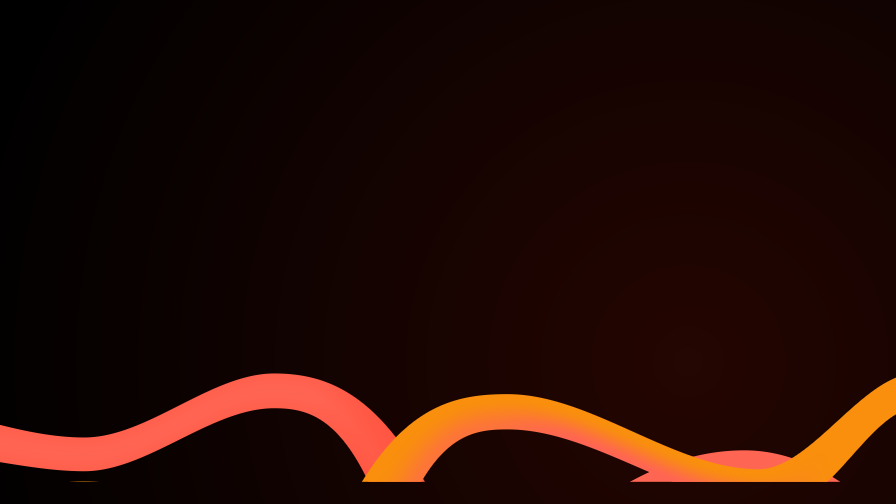
Give the GLSL for this background, as a WebGL 1 fragment shader.

```glsl
precision highp float;
// Coral and orange ribbons waving along the foot of a dark ember-lit backdrop.
uniform vec2 u_resolution;

#define GLOW_CENTER vec2(1.366, 0.282)
#define GLOW_RADIUS 1.48
#define GLOW_COLOR vec3(0.142, 0.022, 0.006)
#define CORAL vec3(1.0, 0.395, 0.325)
#define CORAL_DEEP vec3(1.0, 0.33, 0.25)
#define ORANGE vec3(0.975, 0.56, 0.05)
#define FLOOR_Y 0.044

// Cubic through points a and b with the given end slopes.
float hermite(float x, vec2 a, vec2 b, float slopeA, float slopeB) {
  float w = b.x - a.x;
  float t = (x - a.x) / w;
  float t2 = t * t;
  float t3 = t2 * t;
  return mix(a.y, b.y, 3.0 * t2 - 2.0 * t3)
    + w * (slopeA * (t3 - 2.0 * t2 + t) + slopeB * (t3 - t2));
}

// Each ribbon returns its top and bottom heights at x.
vec2 coralEdges(float x) {
  if (x < 0.167) {
    return vec2(hermite(x, vec2(0.0, 0.157), vec2(0.167, 0.132), -0.25, 0.0),
                hermite(x, vec2(0.0, 0.083), vec2(0.167, 0.065), -0.16, 0.0));
  }
  if (x < 0.544) {
    return vec2(hermite(x, vec2(0.167, 0.132), vec2(0.544, 0.259), 0.0, 0.0),
                hermite(x, vec2(0.167, 0.065), vec2(0.544, 0.190), 0.0, 0.0));
  }
  return vec2(hermite(x, vec2(0.544, 0.259), vec2(0.843, FLOOR_Y), 0.0, -1.8),
              hermite(x, vec2(0.544, 0.190), vec2(0.731, FLOOR_Y), 0.0, -2.1));
}

vec2 orangeEdges(float x) {
  float top;
  float bottom;
  if (x < 1.007) {
    top = hermite(x, vec2(0.718, FLOOR_Y), vec2(1.007, 0.218), 1.62, 0.0);
    bottom = hermite(x, vec2(0.836, FLOOR_Y), vec2(1.007, 0.148), 1.7, 0.0);
  } else {
    top = x < 1.505
      ? hermite(x, vec2(1.007, 0.218), vec2(1.505, 0.069), 0.0, 0.0)
      : hermite(x, vec2(1.505, 0.069), vec2(1.817, 0.259), 0.0, 0.0);
    bottom = x < 1.52
      ? hermite(x, vec2(1.007, 0.148), vec2(1.52, 0.0), 0.0, 0.0)
      : hermite(x, vec2(1.5625, 0.0), vec2(1.817, 0.190), 0.0, 0.0);
    if (x > 1.52 && x < 1.5625) bottom = 0.0;
  }
  return vec2(top, bottom);
}

// Parabolic mound with its own half-width on each side.
float mound(float x, vec2 peak, float leftWidth, float rightWidth) {
  float d = x - peak.x;
  float t = d / (d < 0.0 ? leftWidth : rightWidth);
  return mix(peak.y, FLOOR_Y, t * t);
}

// Smooth coverage from a signed distance, positive inside.
float coverage(float d, float pixel) {
  return clamp(d / pixel + 0.5, 0.0, 1.0);
}

// Coverage between two edges, corrected for their slopes.
float ribbon(float y, vec2 edges, vec2 nextEdges, float pixel) {
  vec2 slope = (nextEdges - edges) / pixel;
  vec2 d = vec2(edges.x - y, y - edges.y) / sqrt(1.0 + slope * slope);
  return coverage(d.x, pixel) * coverage(d.y, pixel);
}

void main() {
  float pixel = 1.0 / u_resolution.y;
  vec2 p = gl_FragCoord.xy * pixel;
  p.x *= 1.77778 * u_resolution.y / u_resolution.x;
  float aboveFloor = coverage(p.y - FLOOR_Y, pixel);

  // Ember glow
  float glow = max(1.0 - distance(p, GLOW_CENTER) / GLOW_RADIUS, 0.0);
  vec3 color = GLOW_COLOR * glow;

  // Coral ribbon, deeper on the falling side
  vec2 coral = coralEdges(p.x);
  float across = (coral.x - p.y) / max(coral.x - coral.y, 0.001);
  float shade = 0.3 * abs(2.0 * across - 1.0) + smoothstep(0.6, 0.78, p.x) * 0.6;
  vec3 coralColor = mix(CORAL, CORAL_DEEP, clamp(shade, 0.0, 1.0));
  float mask = ribbon(p.y, coral, coralEdges(p.x + pixel), pixel);
  color = mix(color, coralColor, mask * aboveFloor);

  // Low mound and a faint sliver at the floor
  float hill = mound(p.x, vec2(1.477, 0.1065), 0.227, 0.19);
  color = mix(color, CORAL, coverage(hill - p.y, pixel) * aboveFloor);
  float sliver = mound(p.x, vec2(0.167, 0.0465), 0.035, 0.035);
  color = mix(color, ORANGE, 0.6 * coverage(sliver - p.y - 0.5 * pixel, pixel) * aboveFloor);

  // Orange ribbon, blending to coral along its lower side
  vec2 orange = orangeEdges(p.x);
  across = (orange.x - p.y) / max(orange.x - orange.y, 0.001);
  float blush = smoothstep(0.1, 1.0, across) * (1.0 - smoothstep(1.42, 1.66, p.x));
  blush *= mix(0.65, 1.0, smoothstep(0.95, 1.15, p.x));
  mask = ribbon(p.y, orange, orangeEdges(p.x + pixel), pixel);
  color = mix(color, mix(ORANGE, CORAL, blush), mask * aboveFloor);

  gl_FragColor = vec4(color, 1.0);
}
```
